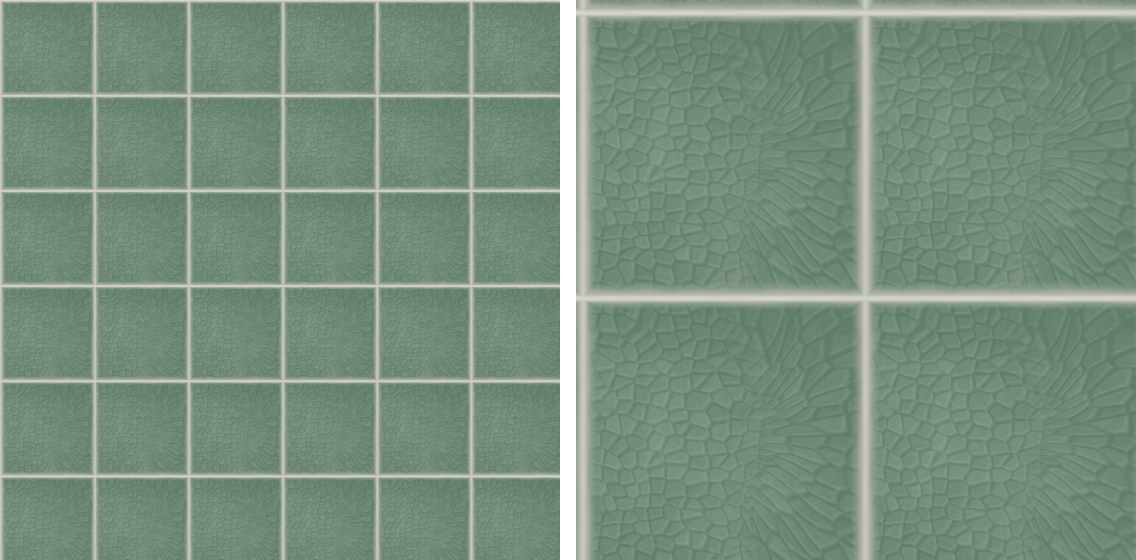
Left: the whole. Right: its middle third, enlarged.
A WebGL 1 fragment shader for this texture:

```glsl
precision highp float;

// Square celadon tiles with pale, softly glazed grout, about six by six.
// Each repeat is one identical tile: a fine Voronoi crackle that turns into a
// radial fan of cracks on its right side, over gentle uneven glaze shading.

uniform vec2 u_resolution;

const vec2 PITCH = vec2(0.1681, 0.1699);   // tile size on the canvas
const vec2 ORIGIN = vec2(0.0014, 0.0012);  // first joint, from the top left

const vec3 GLAZE_DEEP = vec3(0.375, 0.485, 0.415);
const vec3 GLAZE_PALE = vec3(0.525, 0.615, 0.550);
const vec3 EDGE = vec3(0.590, 0.640, 0.570);
const vec3 GROUT = vec3(0.710, 0.720, 0.670);
const vec3 SHINE = vec3(0.835, 0.840, 0.810);

float hash(vec2 p) {
  return fract(sin(dot(p, vec2(127.1, 311.7))) * 43758.545);
}

vec2 hash2(vec2 p) {
  return vec2(hash(p), hash(p + 57.3));
}

float noise(vec2 p) {
  vec2 i = floor(p);
  vec2 f = fract(p);
  f = f * f * (3.0 - 2.0 * f);
  float low = mix(hash(i), hash(i + vec2(1.0, 0.0)), f.x);
  float high = mix(hash(i + vec2(0.0, 1.0)), hash(i + vec2(1.0, 1.0)), f.x);
  return mix(low, high, f.y);
}

// x: gap between the two nearest seeds, zero on a crack; y: cell shade
vec2 voronoi(vec2 p) {
  vec2 cell = floor(p);
  float nearest = 8.0;
  float second = 8.0;
  float shade = 0.0;
  for (int j = -1; j <= 1; j++) {
    for (int i = -1; i <= 1; i++) {
      vec2 id = cell + vec2(float(i), float(j));
      float d = length(id + 0.1 + 0.8 * hash2(id) - p);
      if (d < nearest) {
        second = nearest;
        nearest = d;
        shade = hash(id + 19.7);
      } else {
        second = min(second, d);
      }
    }
  }
  return vec2(second - nearest, shade);
}

// Crack line, with anti-aliasing width in cell units
float crack(float gap, float width, float aa) {
  return (1.0 - smoothstep(0.0, width + aa, gap)) * width / (width + 0.4 * aa);
}

// Signed crackle relief: negative in cracks, positive on lit chips
float crackle(vec2 p, vec2 light, float aa) {
  vec2 v = voronoi(p);
  float lit = crack(voronoi(p + light).x, 0.16, aa);
  return 0.30 * (v.y - 0.5) - 0.55 * crack(v.x, 0.20, aa) + 0.36 * lit;
}

// Fine chips on the left, long cells radiating towards the right
float glazeRelief(vec2 t, float px) {
  vec2 bend = vec2(noise(t * 6.0), noise(t * 6.0 + 31.0)) - 0.5;
  float chips = crackle((t + 0.05 * bend) * vec2(16.0, 19.0), vec2(0.17, -0.20), 18.0 * px);
  vec2 q = t - vec2(0.43, 0.49) + 0.05 * bend;
  float r = length(q);
  float angle = atan(q.y, q.x + 0.0001);
  float rays = crackle(vec2(angle * 9.0 + 0.7 * r, r * 7.5), vec2(-0.22, 0.10), 9.0 * px / max(r, 0.1));
  float fan = smoothstep(0.02, 0.25, q.x) * smoothstep(0.10, 0.26, r);
  return mix(chips, 1.15 * rays, 0.85 * fan);
}

// Broad pooling of the glaze: pale left of centre, deep at top and right
float glazeTone(vec2 t) {
  float bloom = exp(-5.0 * dot(t - vec2(0.36, 0.42), t - vec2(0.36, 0.42)));
  float cloud = 0.65 * noise(t * 4.0 + 8.0) + 0.35 * noise(t * 11.0);
  float topShade = smoothstep(0.72, 0.97, t.y);
  return 0.28 + 0.30 * bloom + 0.32 * (cloud - 0.5) - 0.10 * topShade - 0.08 * t.x;
}

float band(float d, float inner, float outer, float px) {
  return 1.0 - smoothstep(inner, max(outer, inner + px), d);
}

void main() {
  vec2 uv = gl_FragCoord.xy / u_resolution;
  vec2 t = fract((vec2(uv.x, 1.0 - uv.y) - ORIGIN) / PITCH);
  t.y = 1.0 - t.y;
  float px = 1.0 / (PITCH.x * min(u_resolution.x, u_resolution.y));

  // Glaze body
  float grain = noise(t * 75.0) - 0.5;
  float tone = glazeTone(t) + 0.75 * glazeRelief(t, px) + 0.12 * grain + 0.06;
  vec3 color = mix(GLAZE_DEEP, GLAZE_PALE, clamp(tone, 0.0, 1.15));

  // Joint distances; the lower rim of a tile fades more slowly than the upper
  vec2 side = min(t, 1.0 - t);
  float rim = side.y * (t.y < 0.5 ? 0.85 : 1.25);
  float wobble = 0.012 * (noise(t * 13.0) - 0.5);
  float d = min(side.x, rim);
  float soft = d + wobble * smoothstep(0.0, 0.03, d);

  // Thin glaze on the rim, then grout and its bright core
  color = mix(color, EDGE, 0.90 * band(soft, 0.014, 0.055, px));
  color = mix(color, GROUT, band(soft, 0.005, 0.029, px));
  float core = max(0.60 * band(side.x, 0.0, 0.016, px), band(side.y, 0.001, 0.016, px));
  color = mix(color, SHINE, core * (0.85 + 0.15 * noise(t * 20.0)));

  gl_FragColor = vec4(color, 1.0);
}
```
